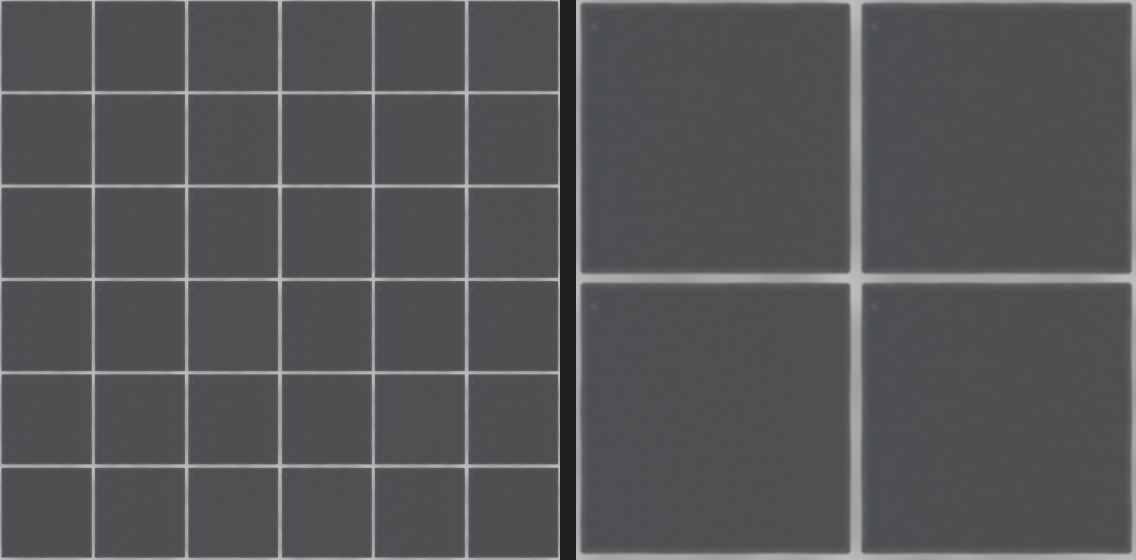
Left: the whole. Right: its middle third, enlarged.
A Shadertoy shader for this pattern:

```glsl
// Square charcoal ceramic tiles, six by six, with thin pale grout and faint glaze mottling.

const float TILES = 6.0;            // repeats across and down
const float GROUT_HALF = 0.0175;    // half seam width, in tile units
const float SEAM_VARIATION = 0.002; // change of half width between seams
const float MIDDLE_EXTRA = 0.003;   // the middle upright seam is wider
const float SEAM_RISE = 0.006;      // upward shift of the level seams
const float CORNER_RADIUS = 0.014;
const float EDGE_SOFTNESS = 0.008;
const float RIM_WIDTH = 0.032;
const float MOTTLE = 0.020;
const float TILE_VARIATION = 0.004;
const vec3 GLAZE = vec3(0.308, 0.311, 0.319);
const vec3 COOL_TINT = vec3(-0.012, 0.002, 0.006);
const vec3 RIM = vec3(0.375, 0.380, 0.387);
const vec3 GROUT = vec3(0.640, 0.645, 0.650);
const vec3 GROUT_LIGHT = vec3(0.750, 0.757, 0.762);

float hash(vec2 p) {
    return fract(sin(dot(p, vec2(127.1, 311.7))) * 4375.85);
}

// Distance to the nearest scattered point
float cellNoise(vec2 p) {
    vec2 cell = floor(p);
    float nearest = 2.0;
    for (int y = -1; y <= 1; y++) {
        for (int x = -1; x <= 1; x++) {
            vec2 id = cell + vec2(x, y);
            vec2 point = id + vec2(hash(id), hash(id + 41.3));
            nearest = min(nearest, distance(p, point));
        }
    }
    return nearest;
}

// Layered sines for uneven grout
float wear(vec2 p) {
    return 0.5 * sin(p.x * 17.0 + 2.0 * sin(p.y * 11.0))
         + 0.5 * sin(p.y * 23.0 + 2.0 * sin(p.x * 13.0));
}

// Depth inside a rounded tile; negative in the grout
float tileDepth(vec2 fromSeam) {
    vec2 a = CORNER_RADIUS - fromSeam;
    return CORNER_RADIUS - length(max(a, 0.0)) - min(max(a.x, a.y), 0.0);
}

vec3 glazeColor(vec2 local, vec2 id, float depth) {
    float grain = cellNoise(local * 17.0) * 0.6 + cellNoise(local * 43.0 + 7.0) * 0.4 - 0.45;
    float roughSide = mix(1.0, 0.5, smoothstep(0.1, 0.8, local.x - 0.4 * local.y + 0.2));
    vec3 color = GLAZE + COOL_TINT * (0.5 - local.x);
    color += MOTTLE * grain * roughSide + TILE_VARIATION * (hash(id) - 0.5);

    // Small raised fleck near the upper left corner
    float fleck = smoothstep(0.022, 0.004, distance(local, vec2(0.065, 0.90)));
    color += 0.045 * fleck;

    // Soft bevel, uneven along its length
    float rim = 1.0 - smoothstep(0.0, RIM_WIDTH, depth);
    return mix(color, RIM, rim * (0.8 + 0.2 * wear(local * 3.0)));
}

vec3 groutColor(vec2 p, vec2 offset) {
    // Bright deposits lie below and left of each crossing
    vec2 toGlint = offset + vec2(0.035);
    float glint = exp(-90.0 * dot(toGlint, toGlint));
    vec3 color = GROUT + 0.025 * wear(p);
    return mix(color, GROUT_LIGHT, 0.85 * glint);
}

void mainImage(out vec4 fragColor, in vec2 fragCoord) {
    vec2 p = fragCoord / iResolution.xy * TILES - vec2(0.0, SEAM_RISE);
    vec2 seam = round(p);
    vec2 offset = p - seam;
    vec2 id = floor(p);

    // Seam widths
    vec2 variation = vec2(hash(vec2(seam.x, 3.0)), hash(vec2(8.0, seam.y))) - 0.5;
    vec2 halfWidth = vec2(GROUT_HALF) + 2.0 * SEAM_VARIATION * variation;
    halfWidth.x += MIDDLE_EXTRA * (1.0 - step(0.5, abs(seam.x - 0.5 * TILES)));
    halfWidth += 0.0012 * wear(p.yx);

    // Tile over grout
    float depth = tileDepth(abs(offset) - halfWidth);
    float soft = max(EDGE_SOFTNESS, 0.7 * TILES / iResolution.y);
    float cover = smoothstep(-soft, soft, depth);
    vec3 color = mix(groutColor(p, offset), glazeColor(fract(p), id, depth), cover);
    fragColor = vec4(color, 1.0);
}
```
